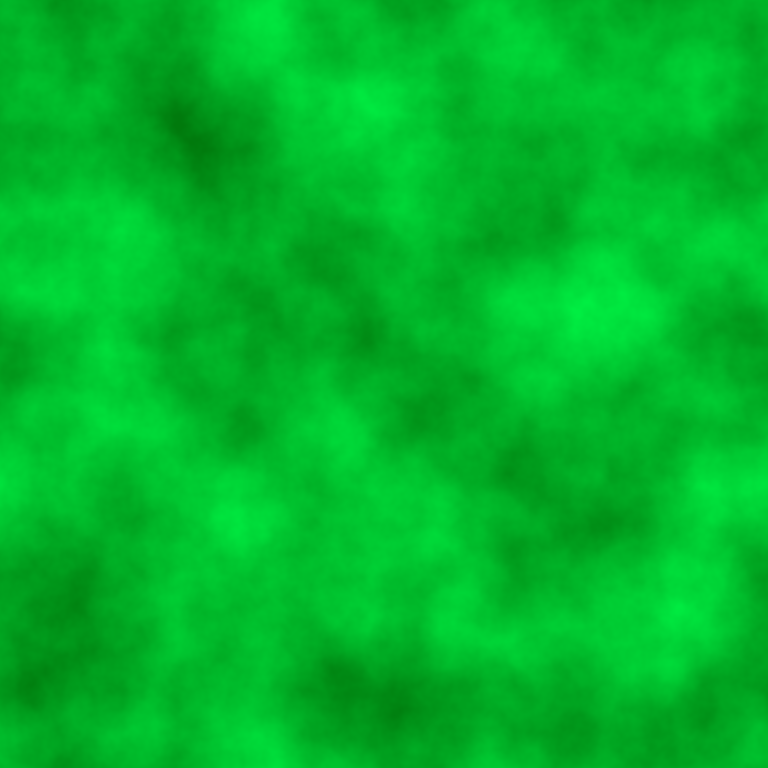
A WebGL 1 fragment shader for this texture:

```glsl
precision highp float;
// Soft, mottled green clouds that tile in both directions.

uniform vec2 u_resolution;

// Unit gradient at a lattice point, wrapped to the period.
vec2 latticeGradient(vec2 cell, float period, float seed) {
  vec3 p = fract(vec3(mod(cell, period), seed).xyx * vec3(0.1031, 0.1030, 0.0973) + seed * 0.137);
  p += dot(p, p.yzx + 33.33);
  float angle = 6.28318 * fract((p.x + p.y) * p.z);
  return vec2(cos(angle), sin(angle));
}

// Gradient noise with quintic blending, repeating every period cells.
float gradientNoise(vec2 p, float period, float seed) {
  vec2 cell = floor(p);
  vec2 f = p - cell;
  vec2 blend = f * f * f * (f * (f * 6.0 - 15.0) + 10.0);
  vec2 right = vec2(1.0, 0.0);
  vec2 up = vec2(0.0, 1.0);
  float a = dot(latticeGradient(cell, period, seed), f);
  float b = dot(latticeGradient(cell + right, period, seed), f - right);
  float c = dot(latticeGradient(cell + up, period, seed), f - up);
  float d = dot(latticeGradient(cell + 1.0, period, seed), f - 1.0);
  return mix(mix(a, b, blend.x), mix(c, d, blend.x), blend.y);
}

// Octaves double in frequency, so each one still wraps at the canvas edge.
float clouds(vec2 uv) {
  float sum = 0.0;
  float amplitude = 1.0;
  float period = 4.0;
  for (int i = 0; i < 6; i++) {
    float seed = float(i) + 3.0;
    vec2 offset = seed * vec2(0.37, 0.71);
    sum += amplitude * gradientNoise(uv * period + offset, period, seed);
    amplitude *= 0.53;
    period *= 2.0;
  }
  return sum;
}

void main() {
  vec2 uv = gl_FragCoord.xy / u_resolution;
  float density = clouds(uv);

  // Mid green, darkened or lightened by the cloud density.
  vec3 midGreen = vec3(0.0, 0.718, 0.16);
  vec3 greenSpread = vec3(0.0, 0.32, 0.148);
  vec3 color = midGreen + greenSpread * clamp(density, -0.75, 0.8);
  gl_FragColor = vec4(color, 1.0);
}
```
